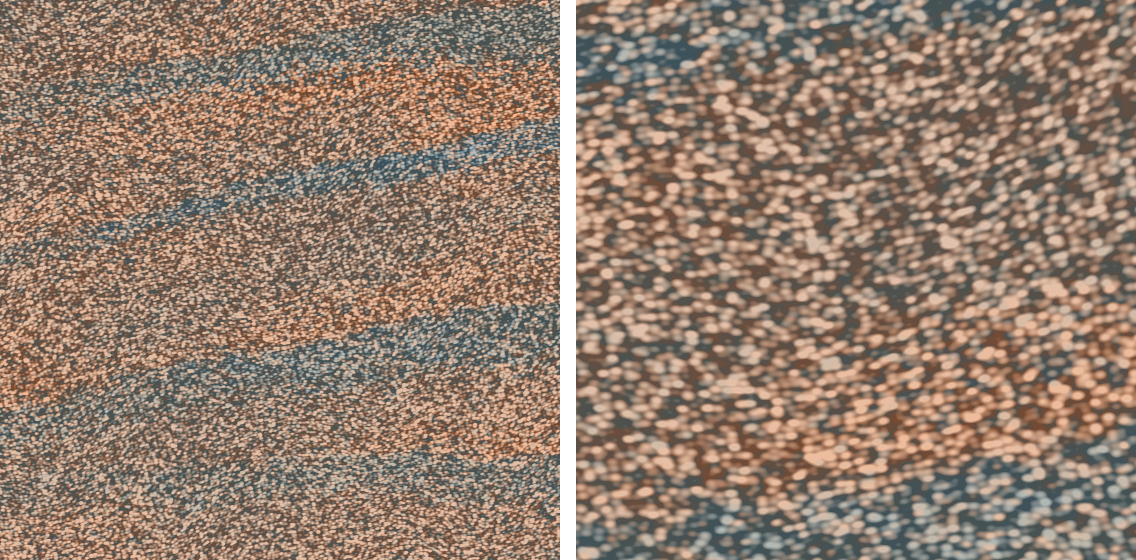
Left: the whole. Right: its middle third, enlarged.
Give the GLSL for this texture, as a three.js fragment shader.

```glsl
// Grainy sandstone: rust and peach rock crossed by rising slate seams.
// Soft cellular noise makes the domed grains, the clumps and the long streaks;
// each grain picks a tone on a warm or a slate colour ramp.
varying vec2 vUv;

const vec3 WARM_DARK   = vec3(0.43, 0.30, 0.23);
const vec3 WARM_MID    = vec3(0.665, 0.51, 0.415);
const vec3 WARM_LIGHT  = vec3(0.90, 0.75, 0.65);
const vec3 SLATE_DARK  = vec3(0.29, 0.32, 0.31);
const vec3 SLATE_MID   = vec3(0.53, 0.53, 0.50);
const vec3 SLATE_LIGHT = vec3(0.73, 0.72, 0.67);
const vec3 RUST_TINT   = vec3(0.08, -0.03, -0.09);
const vec3 BLUE_TINT   = vec3(-0.07, 0.0, 0.06);

const vec2 GRAIN_CELLS  = vec2(145.0, 220.0);
const vec2 CLUMP_CELLS  = vec2(32.0, 75.0);
const vec2 STREAK_CELLS = vec2(3.5, 13.0);
const float GRAIN_CONTRAST = 1.3;
const float DOME_CONTRAST = 2.2;
const float DOME_MEAN = 0.08;
const float GRAIN_SOFTNESS = 5.0;
const float TILT = 0.2;

// One entry per seam, from top to bottom
const vec4 SEAM_LEFT   = vec4(0.80, 0.535, 0.24, 0.115);
const vec4 SEAM_RIGHT  = vec4(0.955, 0.76, 0.405, 0.145);
const vec4 SEAM_HALF   = vec4(0.046, 0.030, 0.052, 0.045);
const vec4 SEAM_WEIGHT = vec4(0.90, 0.80, 0.90, 0.65);
const vec4 SEAM_BLUE   = vec4(0.15, 0.80, 0.40, 0.10);

vec4 hash4(vec2 cell) {
  vec4 h = fract(cell.xyxy * vec4(0.1031, 0.1030, 0.0973, 0.1099));
  h += dot(h, h.wzxy + 33.33);
  return fract((h.xxyz + h.yzzw) * h.zywx);
}

// Soft cellular noise. xy: random values blended between cells,
// z: smooth squared distance to the nearest cell point
vec3 softCells(vec2 p) {
  vec2 base = floor(p), f = p - base, total = vec2(0.0);
  float weightSum = 0.0;
  for (int j = -1; j <= 1; j++) {
    for (int i = -1; i <= 1; i++) {
      vec2 offset = vec2(float(i), float(j));
      vec4 h = hash4(base + offset + 40.0);
      vec2 d = offset + 0.15 + 0.7 * h.xy - f;
      float w = exp(-GRAIN_SOFTNESS * dot(d, d));
      total += w * h.zw;
      weightSum += w;
    }
  }
  return vec3(total / weightSum, -log(weightSum) / GRAIN_SOFTNESS);
}

// Rotate along the bedding and bend it with layered sines
vec2 beddingCoords(vec2 p) {
  float c = cos(TILT), s = sin(TILT);
  vec2 q = vec2(c * p.x + s * p.y, c * p.y - s * p.x);
  q.y += 0.012 * sin(9.0 * q.x + 5.0 * q.y) + 0.004 * sin(21.0 * q.x - 13.0 * q.y + 1.0);
  return q;
}

// x: slate cover, y: blue share, z: rust glow along the upper edges
vec3 seams(vec2 p, float fray) {
  vec3 result = vec3(0.0);
  float bow = 0.015 * sin(3.1416 * p.x);
  for (int i = 0; i < 4; i++) {
    float wave = 0.006 * sin(11.0 * p.x + 2.3 * float(i));
    float centre = mix(SEAM_LEFT[i], SEAM_RIGHT[i], p.x) + bow + wave;
    float t = (p.y - centre) / (SEAM_HALF[i] * (0.6 + 0.4 * p.x)) + fray;
    float cover = smoothstep(-1.9, -0.4, t) * (1.0 - smoothstep(0.7, 1.15, t));
    cover *= SEAM_WEIGHT[i] * mix(0.55, 1.0, smoothstep(0.0, 0.5, p.x));
    float glow = smoothstep(0.9, 1.2, t) * (1.0 - smoothstep(1.2, 2.6, t));
    result += vec3(cover, cover * SEAM_BLUE[i], glow * p.x);
  }
  return result;
}

// Round patch that fades from its centre
float patchAt(vec2 p, vec2 centre, vec2 radius) {
  vec2 d = (p - centre) / radius;
  return exp(-dot(d, d));
}

vec3 ramp(vec3 dark, vec3 mid, vec3 light, float tone) {
  return tone < 0.5 ? mix(dark, mid, 2.0 * tone) : mix(mid, light, 2.0 * tone - 1.0);
}

void main() {
  vec2 q = beddingCoords(vUv);
  vec3 grain = softCells(q * GRAIN_CELLS);
  vec2 clump = softCells(q * CLUMP_CELLS + 7.0).xy - 0.5;
  vec2 streak = softCells(q * STREAK_CELLS + 19.0).xy - 0.5;
  vec3 seam = seams(vUv, 0.6 * clump.x + 0.5 * streak.x + 0.4 * (grain.y - 0.5));

  // Tone: domed grains with dark gaps over faint clumps, darker toward the top
  float tone = 0.5 + GRAIN_CONTRAST * (grain.x - 0.5) - DOME_CONTRAST * (grain.z - DOME_MEAN);
  tone += 0.08 * clump.x + 0.14 * streak.y + 0.10 * (0.55 - vUv.y) - 0.07 * seam.x;
  tone = clamp(tone, 0.0, 1.0);

  // Slate share: seams, stray grains and the shadows between warm grains
  float shadow = 1.0 - smoothstep(0.05, 0.45, tone);
  float highlight = smoothstep(0.55, 0.95, tone);
  float slate = 0.14 + 0.75 * seam.x + 1.1 * (grain.y - 0.5) + 0.2 * clump.y + 0.25 * streak.x;
  slate = clamp(slate + 0.35 * shadow - 0.2 * highlight, 0.0, 1.0);

  vec3 warm = ramp(WARM_DARK, WARM_MID, WARM_LIGHT, tone);
  vec3 cool = ramp(SLATE_DARK, SLATE_MID, SLATE_LIGHT, tone);

  // Rust and ochre stains on the warm rock, blue stains in the seams
  float rust = 0.6 * streak.y + 0.4 * seam.z
    + 0.5 * patchAt(vUv, vec2(0.75, 0.85), vec2(0.5, 0.08))
    + 0.7 * patchAt(vUv, vec2(0.0, 0.32), vec2(0.2, 0.08));
  warm += RUST_TINT * clamp(rust, -0.3, 1.0);
  cool += BLUE_TINT * clamp(seam.y + 0.6 * streak.y + 0.6 * clump.y, 0.0, 1.0);

  gl_FragColor = vec4(mix(warm, cool, slate), 1.0);
}
```
